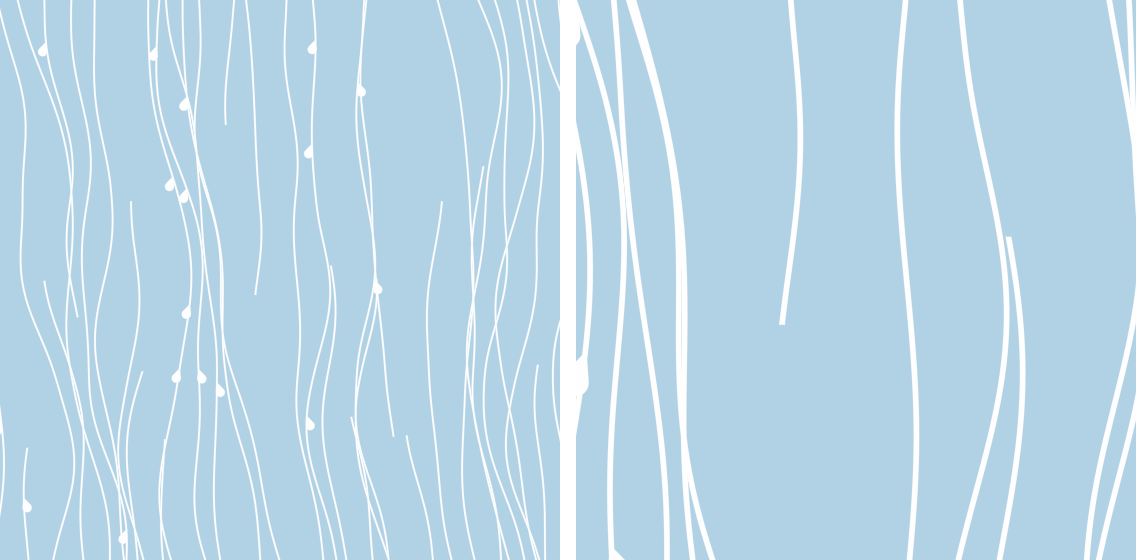
Left: the whole. Right: its middle third, enlarged.
Reproduce this pattern procedurally as a WebGL 2 fragment shader.

```glsl
#version 300 es
precision highp float;
// Thin white wavy strands hang down a pale blue ground, some carrying small drops.

uniform vec2 u_resolution;
out vec4 fragColor;

// Colours
const vec3 GROUND = vec3(0.695, 0.82, 0.895);
const vec3 WHITE = vec3(0.995);

// Strands, in units of the canvas height
const float STRANDS = 33.0;
const float HALF_WIDTH = 0.0017;
const float JITTER = 0.8;        // share of the strand spacing
const float LEAN = 0.07;         // drift to the right on the way down
const float SWAY = 0.11;         // bends shared by neighbours
const float WOBBLE = 0.055;      // bends of a single strand
const float SWAY_FREQ = 1.7;
const float WOBBLE_FREQ = 3.1;
const float CUT_CHANCE = 0.3;    // strands that stop part way
const int REACH = 4;             // neighbours searched on each side

// Drops
const float DROP_SPACING = 0.19;
const float DROP_RADIUS = 0.0083;
const float TIP_RADIUS = 0.0012;
const float DROP_LENGTH = 0.0175; // tip to centre of the round end
const float DROP_LEAN = 0.35;     // tilt away from the strand
const float BEARER_CHANCE = 0.42;
const float DROP_CHANCE = 0.36;

const float TAU = 6.2831853;

float hash(vec2 p) {
    vec3 q = fract(p.xyx * vec3(0.1031, 0.1030, 0.0973));
    q += dot(q, q.yzx + 33.33);
    return fract((q.x + q.y) * q.z);
}

float gradientDot(vec2 corner, vec2 p) {
    float angle = TAU * hash(corner);
    return dot(vec2(cos(angle), sin(angle)), p - corner);
}

float gradientNoise(vec2 p) {
    vec2 c = floor(p), f = p - c;
    vec2 u = f * f * f * (f * (f * 6.0 - 15.0) + 10.0);
    float low = mix(gradientDot(c, p), gradientDot(c + vec2(1, 0), p), u.x);
    float high = mix(gradientDot(c + vec2(0, 1), p), gradientDot(c + vec2(1, 1), p), u.x);
    return mix(low, high, u.y);
}

float lean(float y) {
    return LEAN * (0.5 - y);
}

// Horizontal position of strand id at height y
float strandX(float id, float y) {
    float home = (id + 0.5 + JITTER * (hash(vec2(id, 11.0)) - 0.5)) / STRANDS;
    float sway = SWAY * gradientNoise(vec2(id * 0.17, y * SWAY_FREQ + 20.0));
    float wobble = WOBBLE * gradientNoise(vec2(id * 1.7 + 0.35, y * WOBBLE_FREQ + 50.0));
    return home + lean(y) + sway + wobble;
}

// Signed height beyond the cut end of a strand; negative where it exists
float beyondEnd(float id, float y) {
    if (hash(vec2(id, 23.0)) > CUT_CHANCE) return -1.0;
    float end = mix(0.2, 0.8, hash(vec2(id, 31.0)));
    return hash(vec2(id, 37.0)) < 0.5 ? y - end : end - y;
}

float strandDistance(float id, vec2 p) {
    const float STEP = 0.002;
    float x = strandX(id, p.y);
    float slope = (strandX(id, p.y + STEP) - x) / STEP;
    float across = abs(p.x - x) * inversesqrt(1.0 + slope * slope) - HALF_WIDTH;
    return max(across, beyondEnd(id, p.y));
}

// Teardrop with its tip at the origin, hanging along -y
float teardrop(vec2 p) {
    p = vec2(abs(p.x), p.y + DROP_LENGTH);
    float b = (DROP_RADIUS - TIP_RADIUS) / DROP_LENGTH;
    float a = sqrt(1.0 - b * b);
    float k = dot(p, vec2(-b, a));
    if (k < 0.0) return length(p) - DROP_RADIUS;
    if (k > a * DROP_LENGTH) return length(p - vec2(0.0, DROP_LENGTH)) - TIP_RADIUS;
    return dot(p, vec2(a, b)) - DROP_RADIUS;
}

float dropDistance(float id, vec2 p) {
    float row = floor(p.y / DROP_SPACING);
    vec2 key = vec2(id, row + 60.0);
    if (hash(vec2(id, 41.0)) > BEARER_CHANCE || hash(key) > DROP_CHANCE) return 1.0;
    float tipY = (row + mix(0.25, 0.95, hash(key + 100.0))) * DROP_SPACING;
    if (beyondEnd(id, tipY) > -0.03) return 1.0;
    float side = hash(key + 200.0) < 0.62 ? -1.0 : 1.0;
    float c = cos(DROP_LEAN), s = side * sin(DROP_LEAN);
    vec2 q = p - vec2(strandX(id, tipY), tipY);
    return teardrop(vec2(c * q.x + s * q.y, c * q.y - s * q.x));
}

void main() {
    vec2 p = gl_FragCoord.xy / u_resolution.y;
    float pixel = 1.0 / u_resolution.y;
    float nearest = floor((p.x - lean(p.y)) * STRANDS);
    float d = 1.0;
    for (int i = -REACH; i <= REACH; i++) {
        float id = nearest + float(i);
        d = min(d, min(strandDistance(id, p), dropDistance(id, p)));
    }
    float cover = smoothstep(0.75, -0.75, d / pixel);
    fragColor = vec4(mix(GROUND, WHITE, cover), 1.0);
}
```
